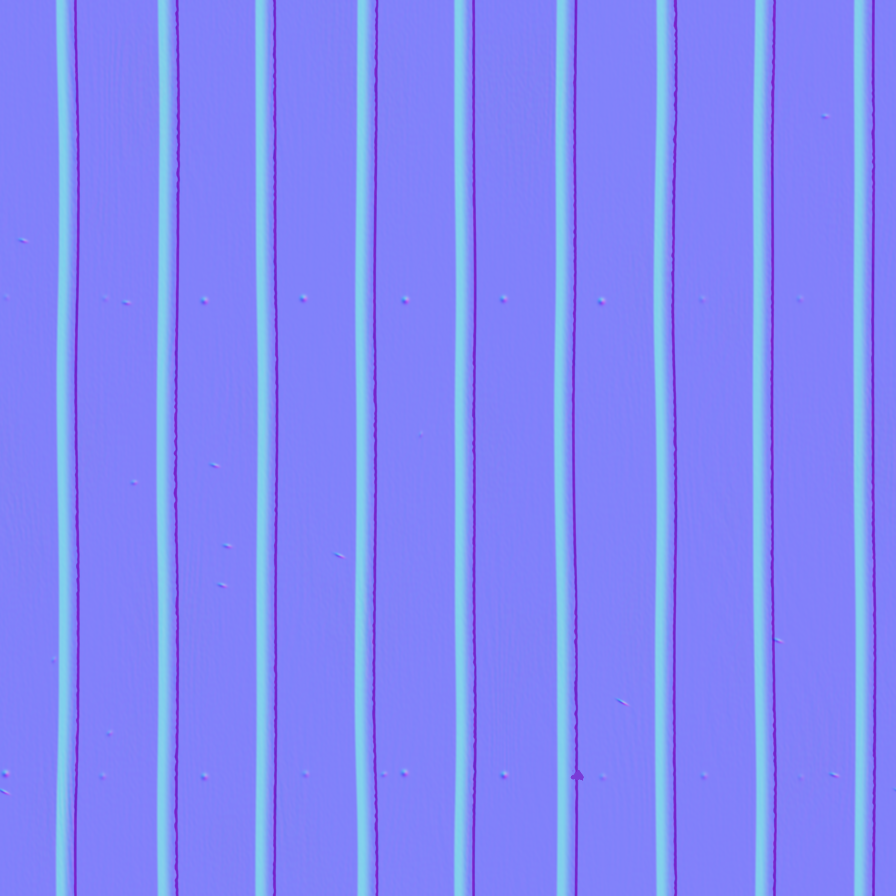
Give the GLSL for this texture map, as a three.js fragment shader.

```glsl
varying vec2 vUv;

const float PLANKS = 9.0;
const float LINE_POS = 0.772;      // gap centre, in plank widths
const float LINE_HALF = 0.013;
const float LINE_SOFT = 0.009;
const float WANDER = 0.035;
const float JAG = 0.012;
const float GRAIN = 0.034;
const float GRAIN_STEP = 0.0014;
const float NAIL_OFFSET = 0.28;    // from the gap, in plank widths
const float NAIL_RADIUS = 0.0032;
const vec2 NAIL_ROWS = vec2(0.135, 0.666);
const int NICKS = 16;
const vec2 CHIP_POS = vec2(0.644, 0.134);
const vec2 CHIP_SIZE = vec2(0.0062, 0.0056);
const vec3 FLAT = vec3(0.507, 0.507, 0.982);
const vec3 BEAD = vec3(0.51, 0.815, 0.925);
const vec3 GAP = vec3(0.465, 0.14, 0.79);

float hash(vec2 p) {
  vec3 q = fract(vec3(p.xyx) * vec3(0.1031, 0.1030, 0.0973));
  q += dot(q, q.yzx + 33.33);
  return fract((q.x + q.y) * q.z);
}

float corner(vec2 cell, vec2 offset, float wrapY, float seed) {
  cell.y = mod(cell.y, wrapY);
  float a = 6.2832 * hash(cell + vec2(seed * 37.0 + 11.0, seed * 17.0 + 5.0));
  return dot(vec2(cos(a), sin(a)), offset);
}

// Gradient noise that wraps in y
float noise(vec2 p, float wrapY, float seed) {
  vec2 i = floor(p), f = p - i;
  vec2 w = f * f * f * (f * (f * 6.0 - 15.0) + 10.0);
  vec2 e = vec2(1.0, 0.0);
  return mix(
    mix(corner(i, f, wrapY, seed), corner(i + e, f - e, wrapY, seed), w.x),
    mix(corner(i + e.yx, f - e.yx, wrapY, seed), corner(i + 1.0, f - 1.0, wrapY, seed), w.x),
    w.y);
}

// Streaks, growth rings and fine pores; p.x in plank widths, p.y in canvas heights
float woodHeight(vec2 p, float seed) {
  float streak = noise(p * vec2(28.0, 22.0), 22.0, seed);
  float pore = noise(p * vec2(34.0, 170.0), 170.0, seed + 1.3);
  float bend = noise(p * vec2(1.8, 3.0), 3.0, seed + 2.7);
  float ringMask = smoothstep(-0.1, 0.3, noise(p * vec2(1.5, 4.0), 4.0, seed + 4.1));
  float rings = sin(6.2832 * (p.x * 7.0 + bend * 7.0));
  return 0.55 * streak + 0.4 * pore + 0.22 * rings * ringMask;
}

vec2 woodTilt(vec2 p, float seed) {
  vec2 dx = vec2(GRAIN_STEP * PLANKS, 0.0), dy = vec2(0.0, GRAIN_STEP);
  return vec2(woodHeight(p - dx, seed) - woodHeight(p + dx, seed),
              woodHeight(p - dy, seed) - woodHeight(p + dy, seed));
}

vec2 dent(vec2 d) {
  return d * exp(-dot(d, d));
}

void main() {
  // Nearest gap and signed distance to it
  float s = vUv.x * PLANKS - LINE_POS;
  float id = floor(s + 0.5);
  float raw = s - id;
  float gap = mod(id, PLANKS);
  float t = raw + WANDER * noise(vec2(0.5, vUv.y * 4.0), 4.0, gap + 0.5);
  float jag = noise(vec2(0.5, vUv.y * 190.0), 190.0, gap + 0.2);
  float side = step(0.0, t);
  float plank = mod(id + side, PLANKS);
  vec2 wood = vec2(raw + 1.0 - side, vUv.y);

  // Rounded bead and dark gap
  float bead = smoothstep(-0.21, -0.176, t) * (1.0 - smoothstep(-0.145, -0.025, t));
  float wear = 0.5 + noise(vec2(0.5, vUv.y * 7.0), 7.0, gap + 0.8);
  float lineDist = abs(t + JAG * jag * wear) - LINE_HALF * (1.0 + 0.5 * jag * wear);
  float line = 1.0 - smoothstep(-LINE_SOFT, LINE_SOFT, lineDist);
  vec3 color = mix(mix(FLAT, BEAD, bead), GAP, line);

  // Grain, rougher in patches and beside the gap
  float patches = noise(vUv * vec2(0.0, 5.0) + vec2(wood.x * 1.2, 0.0), 5.0, plank + 6.3);
  float rough = 0.8 + 0.9 * patches;
  float edge = smoothstep(-0.13, -0.03, t) * (1.0 - smoothstep(0.0, 0.035, t));
  vec2 tilt = GRAIN * (rough + 1.3 * edge) * woodTilt(wood, plank);
  tilt += 0.008 * (vec2(hash(vec2(plank, 3.0)), hash(vec2(plank, 8.0))) - 0.5);

  // Nail heads, two rows
  for (int k = 0; k < 2; k++) {
    vec2 key = vec2(gap, float(k) * 5.0 + 20.0);
    float row = k == 0 ? NAIL_ROWS.x : NAIL_ROWS.y;
    vec2 jitter = vec2(hash(key), hash(key + 9.0)) - 0.5;
    vec2 d = vec2((raw - NAIL_OFFSET - 0.05 * jitter.x) / PLANKS, vUv.y - row - 0.005 * jitter.y);
    tilt += (0.12 + 0.4 * hash(key + 31.0)) * dent(d / NAIL_RADIUS);
  }

  // Scattered nicks
  for (int k = 0; k < NICKS; k++) {
    vec2 key = vec2(float(k), 71.0);
    vec2 d = fract(vUv - vec2(hash(key), hash(key + 13.0)) + 0.5) - 0.5;
    float shape = hash(key + 29.0);
    d.y += d.x * (shape - 0.5);
    tilt += (0.15 + 0.35 * shape) * dent(d / mix(vec2(0.0018, 0.003), vec2(0.005, 0.0016), shape));
  }
  color += vec3(tilt, -0.8 * dot(tilt, tilt) - 0.02 * max(patches, 0.0));

  // Splintered chip beside one gap
  vec2 c = abs(vUv - CHIP_POS) / CHIP_SIZE;
  float ragged = max(c.x, c.y) + 0.9 * noise(vUv * 230.0, 230.0, 2.0);
  color = mix(color, mix(GAP, FLAT, 0.25), 1.0 - smoothstep(0.7, 1.0, ragged));

  gl_FragColor = vec4(clamp(color, 0.0, 1.0), 1.0);
}
```
